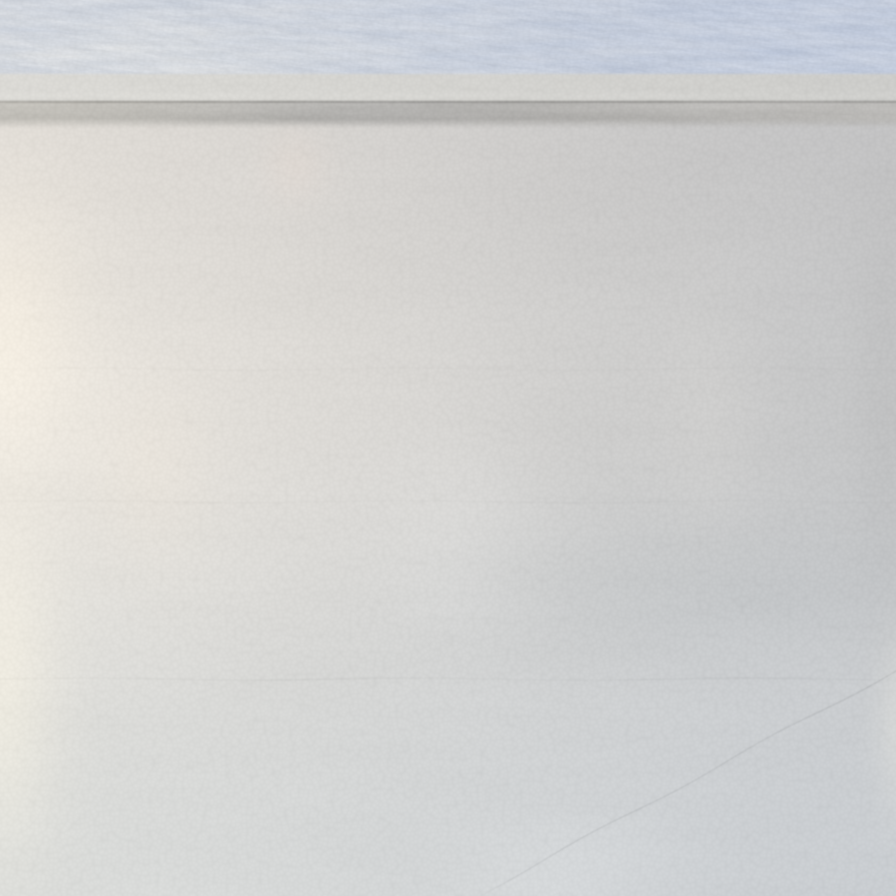
Reproduce this texture procedurally as a three.js fragment shader.

```glsl
// A pale plaster wall under a stone ledge, with a strip of rippled blue water above.
// The wall blends three horizontal ramps, then adds soft glows, faint seams and a crack;
// layered sines give the ripples and mottling, cellular noise gives the grain.
varying vec2 vUv;

vec2 hash2(vec2 p) {
  vec3 q = fract(p.xyx * vec3(0.1031, 0.103, 0.0973));
  q += dot(q, q.yzx + 33.33);
  return fract((q.xx + q.yz) * q.zy);
}

// Distance to the nearest jittered cell point
float cellular(vec2 p) {
  vec2 cell = floor(p);
  float nearest = 2.0;
  for (int j = -1; j <= 1; j++) {
    for (int i = -1; i <= 1; i++) {
      vec2 corner = cell + vec2(float(i), float(j));
      nearest = min(nearest, length(corner + hash2(corner) - p));
    }
  }
  return nearest;
}

// Rotated, self-warping sines, roughly -1 to 1
float sines(vec2 p) {
  float sum = 0.0, weight = 0.5;
  for (int i = 0; i < 5; i++) {
    sum += weight * sin(p.x + 1.3 * sin(p.y)) * cos(p.y + 0.8 * sin(p.x * 0.7));
    p = mat2(1.5, 0.9, -0.9, 1.5) * p + 1.7;
    weight *= 0.62;
  }
  return sum;
}

float glow(vec2 p, vec2 center, vec2 radius) {
  vec2 d = (p - center) / radius;
  return exp(-dot(d, d));
}

// Thin horizontal seam, broken up along its length
float seam(vec2 p, float height) {
  float d = (p.y - height - 0.0012 * sin(p.x * 17.0)) / 0.0016;
  return exp(-d * d) * (0.55 + 0.45 * sines(vec2(p.x * 14.0, height * 40.0)));
}

vec3 wallColor(vec2 p) {
  float across = smoothstep(-0.15, 1.05, p.x);
  vec3 top = mix(vec3(0.885, 0.868, 0.843), vec3(0.762, 0.762, 0.765), across);
  vec3 middle = mix(vec3(0.92, 0.902, 0.872), vec3(0.772, 0.775, 0.778), across);
  vec3 bottom = mix(vec3(0.853, 0.858, 0.848), vec3(0.79, 0.805, 0.82), across);
  vec3 c = mix(bottom, middle, smoothstep(0.0, 0.6, p.y));
  c = mix(c, top, smoothstep(0.55, 0.88, p.y));

  // Warm light at the sides and faint peach patches
  c += vec3(0.045, 0.037, 0.02) * glow(p, vec2(0.0, 0.63), vec2(0.09, 0.15));
  c += vec3(0.06, 0.05, 0.025) * glow(p, vec2(0.0, 0.22), vec2(0.065, 0.18));
  c += vec3(0.05, 0.045, 0.03) * glow(p, vec2(1.01, 0.19), vec2(0.03, 0.09));
  c += vec3(0.018, 0.006, 0.0) * glow(p, vec2(0.33, 0.815), vec2(0.035, 0.04));
  c += vec3(0.014, 0.008, 0.0) * glow(p, vec2(0.17, 0.47), vec2(0.07, 0.1));
  c += vec3(0.018, 0.016, 0.013) * glow(p, vec2(0.79, 0.53), vec2(0.06, 0.14));
  c += 0.018 * glow(p, vec2(0.5, 0.4), vec2(0.09, 0.11));

  // Cool shade right of center, and light on the floor of the wall
  c -= vec3(0.025, 0.021, 0.018) * glow(p, vec2(0.75, 0.35), vec2(0.25, 0.08));
  c -= 0.02 * glow(p, vec2(0.99, 0.55), vec2(0.035, 0.25));
  c += 0.025 * glow(p, vec2(0.64, 0.03), vec2(0.12, 0.06));
  c += 0.007 * sines(p * vec2(5.0, 13.0));
  c += 0.004 * sines(p * vec2(12.0, 75.0) + 4.0);

  c -= 0.014 * seam(p, 0.588) + 0.018 * seam(p, 0.44) + 0.03 * seam(p, 0.242);

  // Diagonal crack rising to the right edge
  float d = p.y - 0.004 - 0.539 * (p.x - 0.54) - 0.002 * sin(p.x * 31.0);
  float crack = exp(-d * d / 0.0000025) * smoothstep(0.5, 0.6, p.x);
  return c - 0.05 * crack * (0.75 + 0.25 * sines(p * 45.0));
}

vec3 waterColor(vec2 p) {
  vec3 c = mix(vec3(0.815, 0.833, 0.862), vec3(0.755, 0.79, 0.855), smoothstep(0.1, 1.0, p.x));
  float ripples = sines(vec2(p.x * 20.0 + p.y * 30.0, p.y * 130.0));
  float glints = sines(vec2(p.x * 55.0, p.y * 310.0 + p.x * 25.0));
  c += vec3(0.035, 0.029, 0.018) * ripples + 0.024 * glints;
  return c + vec3(0.025, 0.02, 0.008) * glow(p, vec2(0.17, 0.94), vec2(0.2, 0.03));
}

void main() {
  vec2 p = vUv;
  vec3 color = wallColor(p);

  // Shadow band beneath the ledge, deepest near the middle
  vec3 shadow = mix(vec3(0.74, 0.73, 0.705), vec3(0.675, 0.67, 0.66), smoothstep(0.0, 0.45, p.x));
  shadow += 0.035 * smoothstep(0.55, 0.9, p.x) + 0.02 * sines(p * vec2(14.0, 160.0));
  shadow += 0.035 * smoothstep(0.866, 0.884, p.y);
  color = mix(color, shadow, smoothstep(0.855, 0.869, p.y));

  // Ledge face with its dark lower lip
  vec3 ledge = mix(vec3(0.855, 0.85, 0.832), vec3(0.80, 0.80, 0.79), p.x);
  ledge += 0.006 * sines(p * vec2(25.0, 180.0)) + 0.012 * glow(p, vec2(0.4, 0.893), vec2(1.0, 0.004));
  color = mix(color, ledge, smoothstep(0.885, 0.889, p.y));
  float lip = (p.y - 0.8865) / 0.0018;
  color -= 0.13 * exp(-lip * lip) * (0.8 + 0.2 * sines(vec2(p.x * 30.0, 2.0)));

  color = mix(color, waterColor(p), smoothstep(0.915, 0.92, p.y));

  // Fine cellular grain over everything
  float grain = cellular(p * 210.0) + 0.6 * cellular(p * 110.0 + 7.0) - 0.75;
  color -= 0.022 * grain;
  gl_FragColor = vec4(clamp(color, 0.0, 1.0), 1.0);
}
```
